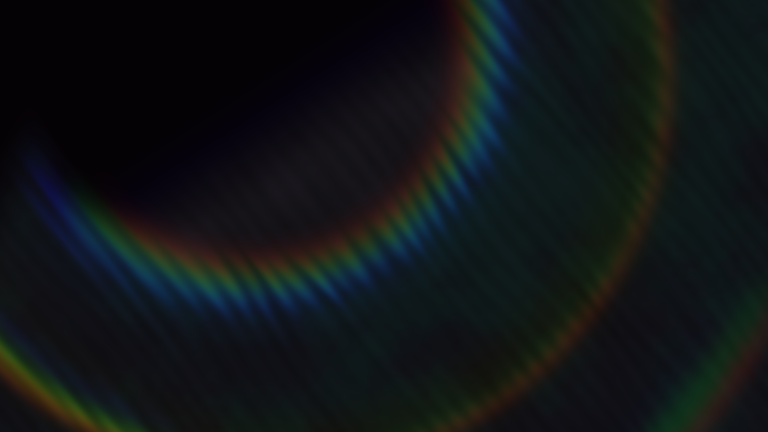
Give the GLSL for this background, as a Shadertoy shader.

```glsl
// Dim prismatic light arcs with slanted streaks over a dark, mottled haze.

float hash(vec2 p) {
    return fract(sin(dot(p, vec2(127.1, 311.7))) * 43758.5453);
}

float noise(vec2 p) {
    vec2 i = floor(p), f = fract(p);
    f = f * f * (3.0 - 2.0 * f);
    return mix(mix(hash(i), hash(i + vec2(1, 0)), f.x),
               mix(hash(i + vec2(0, 1)), hash(i + vec2(1, 1)), f.x), f.y);
}

float fbm(vec2 p) {
    float sum = 0.0, amp = 0.5;
    for (int i = 0; i < 5; i++) {
        sum += amp * noise(p);
        p = p * 2.03 + 7.1;
        amp *= 0.55;
    }
    return sum;
}

// Bell-shaped band, one centre and width per colour channel
vec3 band(float x, vec3 centre, vec3 width) {
    vec3 d = (x - centre) / width;
    return exp(-d * d);
}

void mainImage(out vec4 fragColor, in vec2 fragCoord) {
    // Height spans 0 to 1; the layout is 16:9
    vec2 p = fragCoord / iResolution.xy * vec2(16.0 / 9.0, 1.0);

    // Slanted streaks, long across the arcs and narrow along them
    vec2 slant = vec2(dot(p, vec2(0.79, 0.61)), dot(p, vec2(0.61, -0.79)));
    float wobble = noise(slant * vec2(9.0, 3.0));
    float ripple = 0.5 + 0.5 * sin(slant.x * 140.0 + wobble * 7.0);
    float streak = 0.45 * ripple + 0.55 * noise(slant * vec2(46.0, 5.0));
    float mottle = fbm(p * 5.0 + 3.0);

    // Signed distances to the inner and the outer circles
    float inner = length(p - vec2(0.579, 0.884)) - 0.537 + 0.030 * (0.5 - streak);
    float outer = length(p - vec2(0.634, 0.818)) - 0.908 + 0.008 * (streak - 0.5);

    // The dark upper left corner swallows the haze and the arc's left end
    float leftEnd = p.x - 0.6 * (p.y - 0.5);
    float diagonal = dot(p - vec2(0.30, 0.525), vec2(0.54, -0.84));
    float outside = smoothstep(-0.06, 0.05, inner) * smoothstep(-0.12, 0.08, leftEnd);
    float inside = smoothstep(-0.05, 0.17, diagonal) * smoothstep(0.06, -0.05, inner);

    // Haze, drifting between violet grey and teal
    vec3 haze = mix(vec3(0.064, 0.062, 0.086), vec3(0.050, 0.088, 0.092),
                    smoothstep(0.3, 0.75, mottle));
    haze *= 0.72 + 0.35 * mottle + 0.22 * streak;
    vec3 color = vec3(0.020, 0.006, 0.019);
    color = mix(color, haze, outside);
    color = mix(color, vec3(0.078, 0.072, 0.090) * (0.55 + 0.6 * mottle + 0.25 * streak), inside);
    color.b += 0.03 * exp(-pow(diagonal / 0.07, 2.0)) * smoothstep(0.0, -0.08, inner);

    // Bright inner arc: brown inside, then green and teal, blue outside
    vec3 reach = smoothstep(vec3(0.14, 0.07, -0.09), vec3(0.38, 0.27, 0.14), vec3(leftEnd));
    vec3 spectrum = band(inner, vec3(-0.040, 0.003, 0.034), vec3(0.043, 0.046, 0.040));
    color += spectrum * reach * vec3(0.125, 0.185, 0.185) * (0.48 + 0.98 * streak);
    color += vec3(0.0, 0.020, 0.030) * exp(-pow((inner - 0.09) / 0.06, 2.0)) * reach.g;

    // Second arc: green inside, red rim, strongest at the lower left
    float lowerLeft = smoothstep(0.6, 0.1, p.x) * smoothstep(0.5, 0.2, p.y);
    vec3 rim = band(outer, vec3(0.002, -0.014, -0.065), vec3(0.026, 0.030, 0.032));
    color += rim * mix(vec3(0.095, 0.040, 0.0), vec3(0.22, 0.19, 0.08), lowerLeft)
           * (0.7 + 0.6 * streak);
    color += vec3(0.012, 0.014, -0.030) * exp(-pow((outer + 0.045) / 0.08, 2.0));

    // Faint third arc in the lower right corner
    float corner = smoothstep(1.0, 1.6, p.x) * smoothstep(0.45, 0.15, p.y);
    vec3 far = band(outer, vec3(0.365, 0.318, 0.26), vec3(0.032, 0.045, 0.05));
    color += far * corner * vec3(0.10, 0.09, 0.015);

    fragColor = vec4(clamp(color, 0.0, 1.0), 1.0);
}
```
